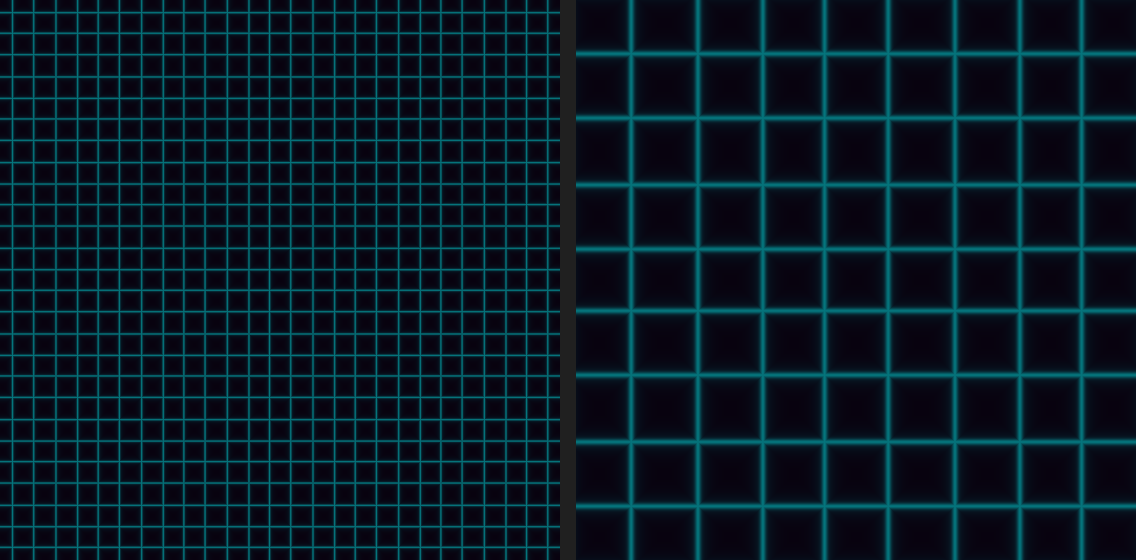
Left: the whole. Right: its middle third, enlarged.
Reproduce this pattern procedurally as a WebGL 1 fragment shader.

```glsl
precision highp float;

uniform vec2 u_resolution;

const float REPEATS = 26.145;                // cells across and down
const vec2 GRID_SHIFT = vec2(0.001, 0.0);    // offset from the centred layout
const float WOBBLE = 0.0011;                 // uneven spacing of the lines
const vec2 WOBBLE_PHASE = vec2(2.1, 0.785);
const float CORE_WIDTH = 0.00176;            // bright thread of each line
const float GLOW_WIDTH = 0.0043;             // soft halo around it
const float GLOW_SHARE = 0.31;
const vec3 BACKGROUND = vec3(0.03, 0.006, 0.056);
const vec3 LINE_COLOR = vec3(0.018, 0.46, 0.49);

const float HALF_PI = 1.5707963;

// Distance to the nearest vertical (x) and horizontal (y) line
vec2 lineDistance(vec2 uv) {
    vec2 cell = (uv - 0.5 - GRID_SHIFT) * REPEATS + 12.5;
    vec2 index = floor(cell + 0.5);
    vec2 drift = WOBBLE * cos(index * HALF_PI + WOBBLE_PHASE);
    return abs((cell - index) / REPEATS - drift);
}

// Brightness of a line: gaussian core plus exponential halo
float lineLight(float dist, float pixel) {
    float t = dist / max(CORE_WIDTH, 0.7 * pixel);
    float core = exp(-t * t);
    float glow = exp(-dist / GLOW_WIDTH);
    return mix(core, glow, GLOW_SHARE);
}

void main() {
    float side = min(u_resolution.x, u_resolution.y);
    vec2 uv = (gl_FragCoord.xy - 0.5 * u_resolution) / side + 0.5;

    vec2 dist = lineDistance(uv);
    float light = lineLight(min(dist.x, dist.y), 1.0 / side);

    gl_FragColor = vec4(mix(BACKGROUND, LINE_COLOR, light), 1.0);
}
```
